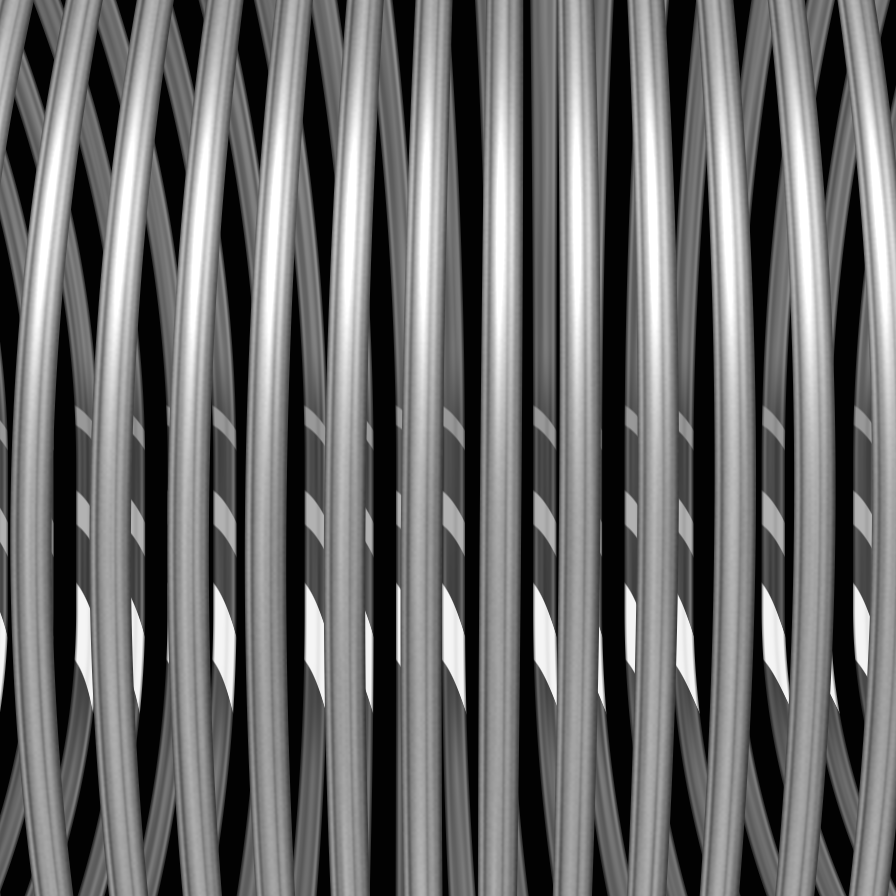
Give the GLSL for this pattern, as a Shadertoy shader.

```glsl
// A coil of polished steel wire seen side on: thick front turns bow outward over
// thinner, closer back turns that fan apart at top and bottom. Each layer finds its
// nearest turn by rounding, then shades it from a signed position across the wire.

const float FRONT_PITCH   = 0.0873;  // spacing of the front turns at the bulge
const float FRONT_BOW     = 0.0271;  // loss of spacing away from the bulge
const float BULGE_HEIGHT  = 0.42;
const float FRONT_CENTER  = 0.560;
const float FRONT_LEAN    = 0.008;
const float FRONT_RATIO   = 0.265;   // half width relative to the spacing
const float BACK_PITCH    = 0.0510;
const float BACK_CENTER   = 0.557;
const float BACK_HALF     = 0.0130;
const float TOP_FAN       = 0.21;
const float BOTTOM_FAN    = 0.16;
const float TOP_AXIS      = 0.610;   // where the back turns run upright
const float BOTTOM_AXIS   = 0.445;
const float GLOW_HEIGHT   = 0.76;
const float GRAIN         = 0.025;
const vec3  BACKGROUND    = vec3(0.008);

float hash(vec2 p) {
    return fract(sin(dot(p, vec2(127.1, 311.7))) * 43758.5453);
}

float noise(vec2 p) {
    vec2 i = floor(p), f = fract(p);
    f = f * f * (3.0 - 2.0 * f);
    return mix(mix(hash(i), hash(i + vec2(1, 0)), f.x),
               mix(hash(i + vec2(0, 1)), hash(i + vec2(1, 1)), f.x), f.y);
}

float bump(float x, float center, float width) {
    float t = (x - center) / width;
    return exp(-t * t);
}

// Antialiased cover of a wire, from the offset to its axis
float cover(float offset, float halfWidth, float pixel) {
    return clamp(0.5 + (halfWidth - abs(offset)) / pixel, 0.0, 1.0);
}

// Tone of a front turn; u runs from -1 to 1 across the wire, v up the canvas
float frontTone(float u, float v, float id) {
    float height = GLOW_HEIGHT + 0.02 * (hash(vec2(id, 3.0)) - 0.5);
    float glow = bump(v, height, v > height ? 0.15 : 0.20);
    float tone = 0.43 + 0.13 * bump(u, 0.0, 0.6) + 0.12 * glow;
    tone += bump(u, -0.12, 0.34) * (0.10 + 0.36 * glow);
    tone += bump(u, 0.48, 0.15) * (0.09 + 0.12 * glow);
    tone += 0.13 * bump(u, -0.80, 0.09);
    tone -= 0.11 * bump(u, -0.64, 0.09);
    tone -= 0.08 * bump(u, 0.25, 0.08) * (1.0 - 0.5 * glow);
    tone += 0.08 * (noise(vec2(u * 5.0 + id * 9.0, v * 5.0)) - 0.5);
    tone *= 1.0 - 0.45 * smoothstep(0.72, 1.0, u);
    return tone * (1.0 - 0.30 * smoothstep(0.88, 1.0, -u));
}

// Tone of a back turn, with three slanted reflections growing downward
float backTone(float u, float v, float id) {
    float upper = smoothstep(0.50, 0.62, v);
    float lower = 1.0 - smoothstep(0.12, 0.26, v);
    float tone = 0.27 + 0.09 * upper + 0.06 * lower;
    tone += 0.12 * bump(u, 0.1, 0.35) * max(upper, lower);
    tone += 0.14 * bump(u, 0.72, 0.16) + 0.08 * bump(u, -0.70, 0.14);
    tone += 0.10 * (noise(vec2(u * 4.0 + id * 7.0, v * 6.0)) - 0.5);
    for (int n = 0; n < 3; n++) {
        float k = float(n);
        float center = 0.526 - 0.091 * k - 0.015 * k * k;
        float halfBand = 0.011 + 0.008 * k * k;
        float slanted = v + (0.014 + 0.004 * k * k) * (u + 0.25 * u * u);
        float band = 1.0 - smoothstep(halfBand - 0.002, halfBand + 0.002,
                                      abs(slanted - center));
        float shine = 0.60 + 0.02 * k + 0.08 * k * k - 0.06 * bump(u, 0.2, 0.2);
        tone = mix(tone, shine, band);
    }
    return tone * (1.0 - 0.45 * smoothstep(0.75, 1.0, abs(u)));
}

void mainImage(out vec4 fragColor, in vec2 fragCoord) {
    vec2 uv = fragCoord / iResolution.xy;
    float pixel = 1.0 / iResolution.x;
    vec3 color = BACKGROUND;

    // Back turns: undo the fan, then take the nearest turn
    float rise = max(uv.y - 0.48, 0.0) / 0.52;
    float drop = max(0.32 - uv.y, 0.0) / 0.32;
    float fan = TOP_FAN * rise * rise + BOTTOM_FAN * drop * drop;
    float axis = uv.y > 0.4 ? TOP_AXIS : BOTTOM_AXIS;
    float straight = (uv.x + fan * axis) / (1.0 + fan) - BACK_CENTER;
    float backId = round(straight / BACK_PITCH);
    float backOffset = (straight - backId * BACK_PITCH) * (1.0 + fan);
    float backHalf = BACK_HALF * (1.0 + fan);
    float backShade = backTone(clamp(backOffset / backHalf, -1.0, 1.0), uv.y, backId);
    color = mix(color, vec3(backShade), cover(backOffset, backHalf, pixel));

    // Front turns: spacing narrows away from the bulge
    float away = uv.y - BULGE_HEIGHT;
    float pitch = FRONT_PITCH - FRONT_BOW * away * away;
    float fromCenter = uv.x - FRONT_CENTER - FRONT_LEAN * (uv.y - 0.5);
    float frontId = round(fromCenter / pitch);
    float frontOffset = fromCenter - frontId * pitch
                      - 0.003 * (hash(vec2(frontId, 1.0)) - 0.5);
    float frontHalf = FRONT_RATIO * pitch;
    float frontShade = frontTone(clamp(frontOffset / frontHalf, -1.0, 1.0), uv.y, frontId);
    frontShade += GRAIN * (noise(uv * 300.0) - 0.5);
    color = mix(color, vec3(frontShade), cover(frontOffset, frontHalf, pixel));

    fragColor = vec4(clamp(color, 0.0, 1.0), 1.0);
}
```
